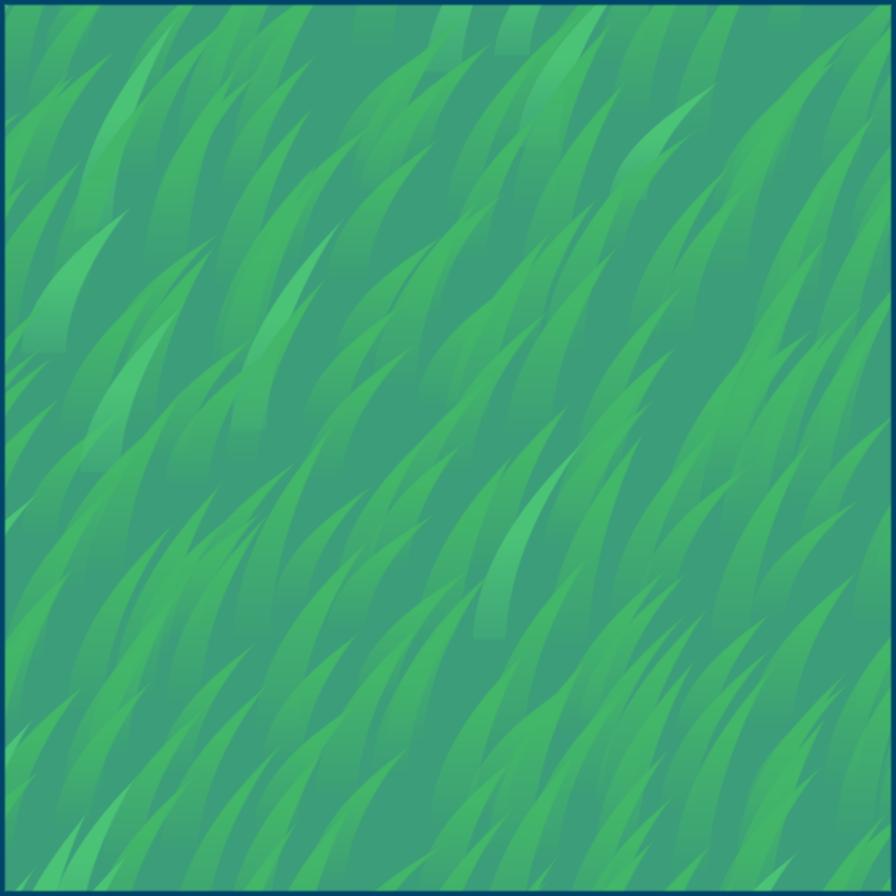
Reproduce this texture procedurally as a Shadertoy shader.

```glsl
// Windswept grass: curved green blades fading into a teal meadow, with a thin navy frame.

const float CELLS = 12.5;

vec2 hash2(vec2 p) {
    vec3 q = fract(p.xyx * vec3(0.1031, 0.1030, 0.0973));
    q += dot(q, q.yzx + 33.33);
    return fract((q.xx + q.yz) * q.zy);
}

float gradientNoise(vec2 p) {
    vec2 cell = floor(p), f = fract(p);
    vec2 fade = f * f * f * (f * (f * 6.0 - 15.0) + 10.0);
    vec4 corners;
    for (int k = 0; k < 4; k++) {
        vec2 corner = vec2(k & 1, k >> 1);
        float angle = 6.2832 * hash2(cell + corner + 71.0).x;
        corners[k] = dot(vec2(cos(angle), sin(angle)), f - corner);
    }
    vec2 rows = mix(corners.xz, corners.yw, fade.x);
    return mix(rows.x, rows.y, fade.y);
}

// Coverage of a blade rooted at the origin; t runs from root (0) to tip (1).
float bladeMask(vec2 p, float t, float lean, float width, float height, float soft) {
    float h = max(t, 0.0);
    float left = lean * pow(h, 1.9);
    float right = left + width * (1.0 - h * h);
    float slope = (1.9 * lean * pow(h, 0.9) - width * h) / height;
    float inside = min(p.x - left, right - p.x) / sqrt(1.0 + slope * slope);
    return smoothstep(-soft, soft, inside) * smoothstep(0.0, 0.03, t);
}

void mainImage(out vec4 fragColor, in vec2 fragCoord) {
    vec2 uv = fragCoord / iResolution.y;
    vec2 size = iResolution.xy / iResolution.y;
    float soft = max(0.0018, 0.8 / iResolution.y);
    vec3 color = vec3(0.233, 0.614, 0.473);

    // Paint rows from back to front; each cell roots one blade.
    vec2 home = floor(uv * CELLS);
    for (int row = 0; row <= 3; row++) {
        for (int col = 2; col >= 0; col--) {
            vec2 cell = home - vec2(col, row);
            vec2 root = (cell + hash2(cell + 17.0)) / CELLS;
            vec2 shape = hash2(cell + 143.0);
            vec2 chance = hash2(cell + 291.0);

            float height = mix(0.125, 0.238, shape.x);
            float lean = mix(0.102, 0.125, shape.y);
            float width = mix(0.036, 0.050, chance.y);
            vec2 p = uv - root;
            float t = p.y / height;
            float mask = bladeMask(p, t, lean, width, height, soft);

            // Sunlit blades gather in loose patches.
            float patchiness = gradientNoise(root * 3.0 + 5.0);
            bool sunlit = chance.x < 0.06 + 0.35 * max(patchiness, 0.0);
            vec3 tint = sunlit ? vec3(0.295, 0.765, 0.465) : vec3(0.260, 0.712, 0.412);
            float opacity = clamp((sunlit ? 0.22 : 0.04) + 1.4 * t, 0.0, 1.0);
            color = mix(color, tint, mask * opacity);
        }
    }

    // Frame
    vec2 margin = min(uv, size - uv);
    float frame = 1.0 - smoothstep(0.0035, 0.0075, min(margin.x, margin.y));
    color = mix(color, vec3(0.0, 0.27, 0.41), frame);
    fragColor = vec4(color, 1.0);
}
```
